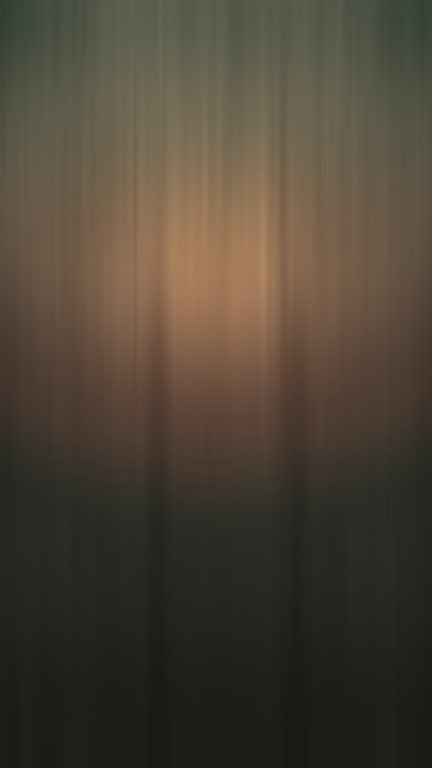
Reproduce this background procedurally as a Shadertoy shader.

```glsl
// Draws a warm amber glow behind soft vertical streaks, fading from sage to near black.

float hash(vec2 p) {
    p = fract(p * vec2(0.1031, 0.1137));
    p += dot(p, p.yx + 33.33);
    return fract((p.x + p.y) * p.x * 17.0);
}

// Smoothly blended random cells, from -0.5 to 0.5
float cellNoise(vec2 p) {
    vec2 cell = floor(p), f = fract(p);
    f = f * f * (3.0 - 2.0 * f);
    float low = mix(hash(cell), hash(cell + vec2(1, 0)), f.x);
    float high = mix(hash(cell + vec2(0, 1)), hash(cell + vec2(1, 1)), f.x);
    return mix(low, high, f.y) - 0.5;
}

// Layers of tall, narrow cells
float streaks(vec2 uv) {
    float sum = 0.0, columns = 14.0, weight = 0.10;
    for (int i = 0; i < 4; i++) {
        sum += weight * cellNoise(vec2(uv.x * columns + 7.3, uv.y * (2.0 + float(i)) + 19.0 * float(i)));
        columns *= 1.9;
        weight *= 0.85;
    }
    return sum;
}

float bell(float x, float center, float width) {
    float d = (x - center) / width;
    return exp(-d * d);
}

void mainImage(out vec4 fragColor, in vec2 fragCoord) {
    vec2 uv = fragCoord / iResolution.xy;
    float side = abs(uv.x - 0.5) * 2.0;
    float grain = streaks(uv);

    // Height from the top, with streaks and a bowed lower edge
    float depth = 1.0 - uv.y + grain * 0.12;
    float bowed = depth + 0.08 * side * side;

    // Vertical ramp: sage, taupe, brown, slate, near black
    vec3 color = mix(vec3(0.33, 0.35, 0.29), vec3(0.39, 0.38, 0.31), smoothstep(0.0, 0.14, depth));
    color = mix(color, vec3(0.38, 0.33, 0.27), smoothstep(0.12, 0.32, depth));
    color = mix(color, vec3(0.27, 0.225, 0.19), smoothstep(0.36, 0.58, bowed));
    color = mix(color, vec3(0.155, 0.17, 0.145), smoothstep(0.56, 0.71, bowed));
    color = mix(color, vec3(0.115, 0.115, 0.095), smoothstep(0.68, 0.95, depth));

    // Rosy halo around an amber core
    vec2 halo = (vec2(uv.x, depth) - vec2(0.5, 0.40)) / vec2(0.37, 0.18);
    color += vec3(0.11, 0.035, 0.025) * exp(-dot(halo, halo));
    vec2 core = (vec2(uv.x, depth) - vec2(0.5, 0.335)) / vec2(0.25, 0.15);
    color += vec3(0.16, 0.12, 0.055) * exp(-dot(core, core));

    // Darkened, greener upper corners
    float corner = smoothstep(0.45, 1.0, side) * (1.0 - smoothstep(0.0, 0.28, depth));
    color *= 1.0 - corner * vec3(0.30, 0.22, 0.22);

    // Fine streaks, two broad shadows and a few thin lines
    float lower = smoothstep(0.28, 0.48, depth);
    float middle = bell(depth, 0.32, 0.24);
    float light = 1.0 + grain * 0.9;
    light -= 0.17 * lower * (bell(uv.x, 0.365, 0.03) + bell(uv.x, 0.685, 0.035));
    light -= 0.10 * middle * (bell(uv.x, 0.313, 0.005) + bell(uv.x, 0.655, 0.012));
    light += 0.08 * middle * (bell(uv.x, 0.403, 0.008) + bell(uv.x, 0.61, 0.008));
    light -= 0.08 * smoothstep(0.85, 1.0, side);

    fragColor = vec4(color * light, 1.0);
}
```
